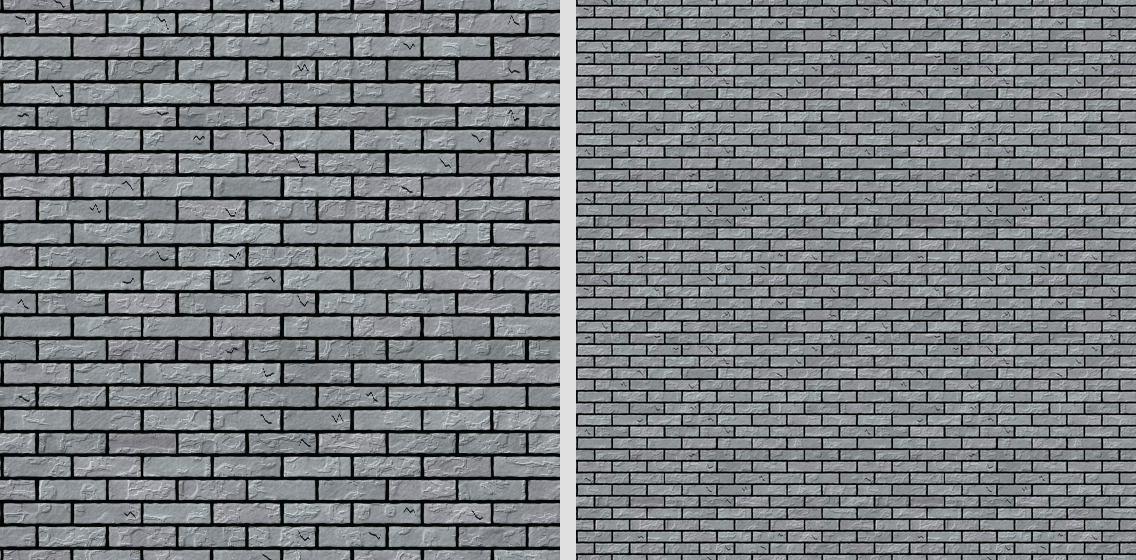
Left, the tile; right, the same tile 2 across and 2 down.
A three.js fragment shader for this texture:

```glsl
// Running-bond wall of grey slate bricks, 8 across and 24 down, with black joints.
// Each brick has its own wrapped id that seeds tone, grain, flaked layers and chips;
// relief is shaded by comparing the height with a point nearer the upper-left light.
varying vec2 vUv;

const vec2 REPEATS = vec2(8.0, 24.0);
const vec2 BRICK_HALF = vec2(1.433, 0.428); // in row heights; one cell is 3 by 1
const vec3 JOINT = vec3(0.015, 0.018, 0.018);
const vec3 DARK_STONE = vec3(0.45, 0.468, 0.48);
const vec3 LIGHT_STONE = vec3(0.66, 0.69, 0.70);

float hash(vec2 p) {
  return fract(sin(dot(p, vec2(127.1, 311.7))) * 43758.5);
}

float noise(vec2 p) {
  vec2 i = floor(p);
  vec2 f = fract(p);
  f = f * f * (3.0 - 2.0 * f);
  float low = mix(hash(i), hash(i + vec2(1.0, 0.0)), f.x);
  float high = mix(hash(i + vec2(0.0, 1.0)), hash(i + vec2(1.0, 1.0)), f.x);
  return mix(low, high, f.y);
}

float fbm(vec2 p) {
  float sum = 0.0;
  float gain = 0.5;
  for (int i = 0; i < 4; i++) {
    sum += gain * noise(p);
    p = mat2(1.6, 1.2, -1.2, 1.6) * p + 7.3;
    gain *= 0.5;
  }
  return sum / 0.9375;
}

float roundedBox(vec2 p, vec2 halfSize, float radius) {
  vec2 d = abs(p) - halfSize + radius;
  return length(max(d, 0.0)) + min(max(d.x, d.y), 0.0) - radius;
}

// Brick outline with slightly worn edges
float brickEdge(vec2 p, vec2 seed) {
  float wear = 0.035 * (noise(p * 5.0 + seed) - 0.5);
  return roundedBox(p, BRICK_HALF, 0.05) + wear;
}

// Thin layers of stone that end in broken, curved steps
float flakes(vec2 p, vec2 seed, float amount) {
  float field = fbm(p * vec2(1.3, 1.9) + seed);
  float patches = smoothstep(0.62 - amount, 0.8 - amount, noise(p * 1.7 + seed.yx));
  float steps = smoothstep(0.485, 0.515, field) - smoothstep(0.60, 0.63, field)
              + smoothstep(0.36, 0.39, field);
  return steps * patches;
}

float stoneHeight(vec2 p, vec2 seed, float amount) {
  float grain = 0.28 * noise(p * 13.0 + seed) + 0.3 * noise(p * 6.0 + seed.yx);
  vec2 along = vec2(p.x * 0.8 + p.y * 0.6, p.y * 0.8 - p.x * 0.6);
  float scratches = 0.4 * amount * noise(along * vec2(1.5, 14.0) + seed);
  float bevel = 0.35 * smoothstep(-0.09, 0.0, brickEdge(p, seed));
  return grain + scratches + 0.65 * flakes(p, seed, amount) - bevel;
}

// Short dark crack running unevenly across the upper right
float chip(vec2 p, vec2 seed) {
  vec2 q = p - vec2(0.9, 0.02) - 0.2 * (fract(seed) - 0.5);
  float bend = 0.5 * (noise(vec2(q.x * 7.0, 0.5) + seed) - 0.5) - 0.35 * q.x;
  float line = 1.0 - smoothstep(0.015, 0.06, abs(q.y - bend));
  return line * (1.0 - smoothstep(0.18, 0.3, abs(q.x)));
}

void main() {
  // Brick layout: the top and bottom edges cut a row in half
  vec2 grid = vUv * REPEATS + vec2(-0.03, 0.5);
  float oddRow = mod(floor(grid.y), 2.0);
  grid.x += 0.5 * oddRow;
  vec2 id = mod(floor(grid), REPEATS);
  vec2 p = (fract(grid) - 0.5) * vec2(3.0, 1.0);
  p.x += 0.04 * (hash(id + 3.7) - 0.5);
  vec2 seed = 40.0 * vec2(hash(id + 11.3), hash(id + 29.1));

  // Relief, rougher in odd rows
  float rowTone = hash(vec2(id.y, 5.5));
  float amount = 0.12 + 0.2 * hash(id + 17.9) + 0.08 * oddRow;
  vec2 toLight = vec2(-0.035, 0.045);
  float relief = stoneHeight(p, seed, amount) - stoneHeight(p + toLight, seed, amount);

  // Stone tone per row, per brick and in soft stains
  float tone = 0.44 + 0.28 * (hash(id) - 0.5) + 0.16 * (rowTone - 0.5) - 0.1 * oddRow;
  tone += 0.6 * (fbm(p * vec2(1.2, 2.0) + seed.yx) - 0.5) + 0.14;
  vec3 stone = mix(DARK_STONE, LIGHT_STONE, clamp(tone, 0.0, 1.0));
  stone += vec3(0.012, -0.008, 0.004) * smoothstep(0.6, 0.9, hash(id + 41.3));
  stone += 0.26 * clamp(relief, -0.9, 0.7);
  stone += 0.04 * (noise(p * 20.0 + seed) - 0.5);

  // Dark chips on a few bricks
  float chipped = step(0.84 - 0.14 * oddRow, hash(id + 53.7));
  stone *= 1.0 - 0.8 * chipped * chip(p, seed);

  // Black joints around each brick
  float cover = 1.0 - smoothstep(-0.028, 0.028, brickEdge(p, seed));
  gl_FragColor = vec4(mix(JOINT, stone, cover), 1.0);
}
```
